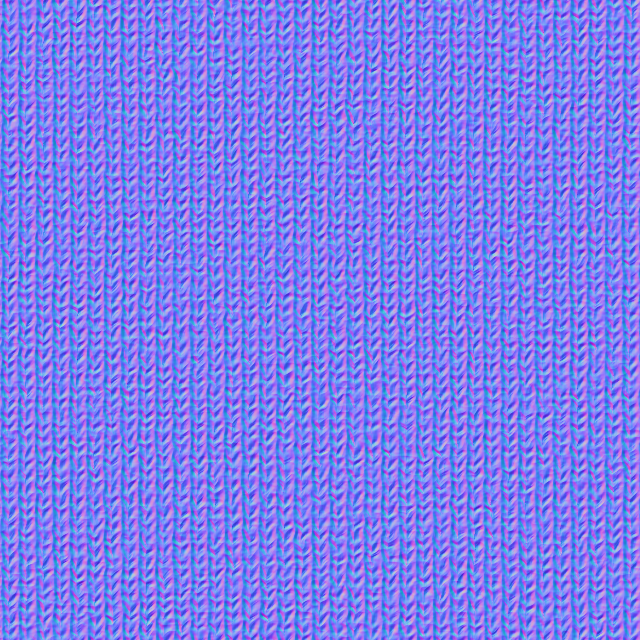
Write a WebGL 2 fragment shader that draws this texture map.

```glsl
#version 300 es
precision highp float;
// Normal map of a worn stockinette knit: 37 columns of V stitches, 54 rows.

uniform vec2 u_resolution;
out vec4 fragColor;

float hash(vec2 p) {
    return fract(sin(dot(p, vec2(127.1, 311.7))) * 43758.5453);
}

float noise(vec2 p) {
    vec2 i = floor(p), f = fract(p);
    f = f * f * (3.0 - 2.0 * f);
    return mix(mix(hash(i), hash(i + vec2(1.0, 0.0)), f.x),
               mix(hash(i + vec2(0.0, 1.0)), hash(i + vec2(1.0, 1.0)), f.x), f.y);
}

// Height of the wool, in stitch units
float knitHeight(vec2 uv) {
    vec2 p = uv * vec2(37.0, 54.0);

    // Nearly straight columns, rows that wander, and a small wobble of the yarn
    vec2 q = p;
    q.x += 0.2 * (noise(uv * vec2(5.0, 3.0)) - 0.5) + 0.14 * (noise(p * 1.3) - 0.5);
    q.y += 0.8 * (noise(uv * 7.0 + 20.0) - 0.5) + 0.45 * (noise(p * 1.3 + 40.0) - 0.5);

    // Two slanted arms per column, the right one wider
    float side = fract(q.x) - 0.44;
    float across = side < 0.0 ? -side / 0.88 : side / 1.12;
    float along = q.y - 1.35 * across;

    // Rounded strands, each with its own thickness
    vec2 stitch = vec2(floor(q.x) * 2.0 + step(0.0, side), floor(along));
    float strand = 0.5 - 0.5 * cos(6.2832 * along);
    strand *= 0.65 + 0.7 * hash(stitch);
    float body = smoothstep(0.52, 0.24, across) * mix(0.62, 1.0, smoothstep(0.0, 0.18, across));
    float height = body * (0.2 + 0.4 * strand);

    // Creased fibres running with the strands, then crinkled fuzz
    height += 0.24 * body * abs(noise(vec2(q.x * 2.4, along * 3.2)) - 0.5);
    height += 0.3 * abs(noise(p * vec2(2.2, 1.9) + 70.0) - 0.5);
    height += 0.15 * noise(p * vec2(3.6, 3.0) + 90.0);
    height += 0.08 * noise(p * vec2(6.5, 4.8) + 110.0);
    return height;
}

void main() {
    vec2 uv = gl_FragCoord.xy / u_resolution;

    // Slope by central differences, which also softens the edges
    vec2 e = vec2(0.0008, 0.0);
    vec2 slope = vec2(knitHeight(uv + e.xy) - knitHeight(uv - e.xy),
                      knitHeight(uv + e.yx) - knitHeight(uv - e.yx)) / (2.0 * e.x);

    // Green points down the canvas
    vec3 normal = normalize(vec3(slope * vec2(-0.0072, 0.0068), 1.0));
    vec3 color = normal * 0.5 + 0.5;
    color += vec3(-0.012, -0.005, -0.012);
    fragColor = vec4(color, 1.0);
}
```
